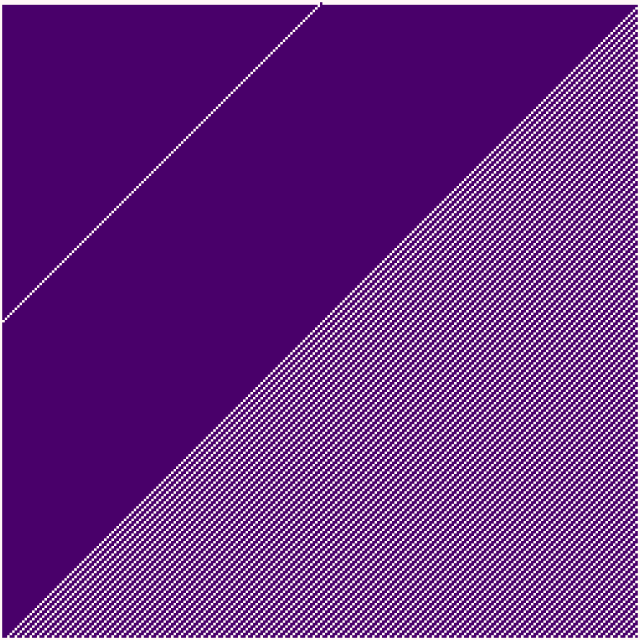
A WebGL 1 fragment shader for this pattern:

```glsl
precision highp float;
// Space-time chart of a one-dimensional cellular automaton, time running down.
// A seed sends one pale line left; the right wall sends out every third diagonal.
// Both are closed formulas of column + row, averaged over each pixel.

uniform vec2 u_resolution;

const float CELLS = 256.0;
const float MARGIN = 0.0035;
const int SAMPLES = 5;

// 1.0 for a pale cell, 0.0 for a dark one
float paleCell(vec2 cell) {
  float seedColumn = CELLS * 0.5;
  // The first row is pale apart from its seed
  if (cell.y < 0.5) return step(0.5, abs(cell.x - seedColumn));

  // Signals moving left keep column + row constant
  float diagonal = cell.x + cell.y;
  float seedLine = 1.0 - step(0.5, abs(diagonal - seedColumn));
  float fromWall = diagonal - (CELLS + 1.0);
  float phase = mod(fromWall + 0.5, 3.0);
  float wallStripes = step(-0.5, fromWall) * (1.0 - step(1.0, phase));
  return max(seedLine, wallStripes);
}

// Pale frame around the square chart
float paleness(vec2 uv) {
  vec2 chart = (uv - MARGIN) / (1.0 - 2.0 * MARGIN);
  vec2 inside = step(vec2(0.0), chart) * step(chart, vec2(1.0));
  vec2 cell = floor(vec2(chart.x, 1.0 - chart.y) * CELLS);
  return mix(1.0, paleCell(cell), inside.x * inside.y);
}

void main() {
  // Box filter over the pixel for smooth cell edges
  float coverage = 0.0;
  for (int j = 0; j < SAMPLES; j++) {
    for (int i = 0; i < SAMPLES; i++) {
      vec2 offset = (vec2(float(i), float(j)) + 0.5) / float(SAMPLES) - 0.5;
      coverage += paleness((gl_FragCoord.xy + offset) / u_resolution);
    }
  }
  coverage /= float(SAMPLES * SAMPLES);

  vec3 purple = vec3(0.286, 0.0, 0.416);
  vec3 blushWhite = vec3(1.0, 0.969, 0.965);
  gl_FragColor = vec4(mix(purple, blushWhite, coverage), 1.0);
}
```
